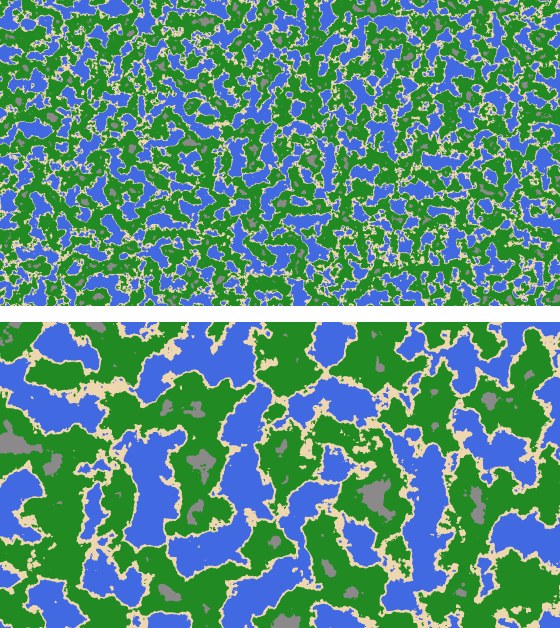
Top: the whole. Bottom: its middle third, enlarged.
Write a Shadertoy shader that draws this texture.

```glsl
const float CELLS = 20.0;          // coarsest noise cells per canvas height
const int OCTAVES = 6;
const float PERSISTENCE = 0.5;
const float LACUNARITY = 2.0;      // whole number keeps the lattices aligned
const int SAMPLES = 3;             // antialiasing samples per axis
const vec2 MAP_ORIGIN = vec2(137.0, 291.0);

// Upper height limit of each terrain band
const float WATER_LEVEL = -0.07;
const float BEACH_LEVEL = 0.0;
const float FOREST_LEVEL = 0.28;

const vec3 WATER = vec3(0.255, 0.412, 0.882);
const vec3 SAND = vec3(0.933, 0.839, 0.686);
const vec3 FOREST = vec3(0.133, 0.542, 0.133);
const vec3 ROCK = vec3(0.545, 0.537, 0.537);

uint hash(uvec2 cell) {
    uint h = cell.x * 73856093u ^ cell.y * 19349663u;
    h = (h ^ (h >> 16u)) * 0x7feb352du;
    h = (h ^ (h >> 15u)) * 0x846ca68bu;
    return h ^ (h >> 16u);
}

// One of sixteen lattice slopes: four diagonal, twelve along the axes
vec2 slope(vec2 cell) {
    uint h = hash(uvec2(cell)) & 15u;
    vec2 signs = vec2((h & 1u) == 0u ? 1.0 : -1.0, (h & 2u) == 0u ? 1.0 : -1.0);
    if (h < 4u) return signs;
    return h < 10u ? vec2(signs.x, 0.0) : vec2(0.0, signs.x);
}

float gradientNoise(vec2 p) {
    vec2 cell = floor(p);
    vec2 f = p - cell;
    vec2 fade = f * f * f * (f * (f * 6.0 - 15.0) + 10.0);
    vec2 e = vec2(1.0, 0.0);
    float a = dot(slope(cell), f);
    float b = dot(slope(cell + e.xy), f - e.xy);
    float c = dot(slope(cell + e.yx), f - e.yx);
    float d = dot(slope(cell + e.xx), f - e.xx);
    return mix(mix(a, b, fade.x), mix(c, d, fade.x), fade.y);
}

// Layered noise, normalised by the total amplitude
float terrainHeight(vec2 p) {
    float sum = 0.0, total = 0.0, amplitude = 1.0;
    for (int i = 0; i < OCTAVES; i++) {
        sum += amplitude * gradientNoise(p);
        total += amplitude;
        amplitude *= PERSISTENCE;
        p *= LACUNARITY;
    }
    return sum / total;
}

vec3 terrainColour(float height) {
    if (height < WATER_LEVEL) return WATER;
    if (height < BEACH_LEVEL) return SAND;
    if (height < FOREST_LEVEL) return FOREST;
    return ROCK;
}

void mainImage(out vec4 fragColor, in vec2 fragCoord) {
    vec3 colour = vec3(0.0);

    // Average a grid of samples inside the pixel
    for (int y = 0; y < SAMPLES; y++) {
        for (int x = 0; x < SAMPLES; x++) {
            vec2 offset = (vec2(x, y) + 0.5) / float(SAMPLES) - 0.5;
            vec2 p = (fragCoord + offset) / iResolution.y * CELLS;
            colour += terrainColour(terrainHeight(p + MAP_ORIGIN));
        }
    }
    fragColor = vec4(colour / float(SAMPLES * SAMPLES), 1.0);
}
```
